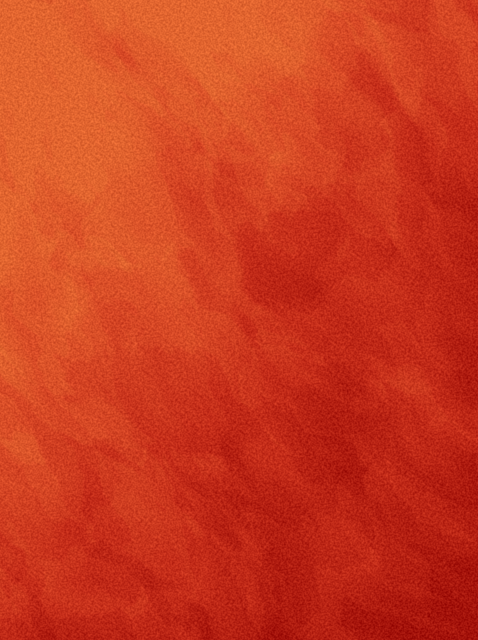
This texture is drawn by a Shadertoy shader. Its source:

```glsl
// Red and orange painted wash: a diagonal tone gradient from upper left to
// lower right, broken up by slanted brush streaks and soft-edged dabs made
// of warped gradient noise, then covered with a fine paper grain.

vec2 randomGradient(ivec2 cell) {
    uint h = uint(cell.x) * 1597334677u ^ uint(cell.y) * 3812015801u;
    h = (h ^ (h >> 15)) * 2246822519u;
    h = (h ^ (h >> 13)) * 3266489917u;
    float angle = float((h ^ (h >> 16)) & 65535u) / 65536.0 * 6.2832;
    return vec2(cos(angle), sin(angle));
}

float gradientNoise(vec2 p) {
    ivec2 i = ivec2(floor(p));
    vec2 f = fract(p);
    vec2 w = f * f * f * (f * (f * 6.0 - 15.0) + 10.0);
    float a = dot(randomGradient(i), f);
    float b = dot(randomGradient(i + ivec2(1, 0)), f - vec2(1, 0));
    float c = dot(randomGradient(i + ivec2(0, 1)), f - vec2(0, 1));
    float d = dot(randomGradient(i + ivec2(1, 1)), f - vec2(1, 1));
    return mix(mix(a, b, w.x), mix(c, d, w.x), w.y);
}

float fbm(vec2 p) {
    float sum = 0.0, amplitude = 1.0;
    for (int i = 0; i < 5; i++) {
        sum += amplitude * gradientNoise(p);
        p = mat2(1.6, 1.2, -1.2, 1.6) * p + 7.3;
        amplitude *= 0.48;
    }
    return sum;
}

// Overlapping dabs, each layer with a fairly crisp rim that fades inward
float brushDabs(vec2 stroke) {
    float sum = 0.0;
    for (int i = 0; i < 4; i++) {
        float k = float(i);
        vec2 q = stroke * vec2(4.2, 2.0) * (1.0 + 0.35 * k) + 13.7 * k;
        float shape = fbm(q);
        float rim = smoothstep(0.0, 0.07, shape);
        float fade = 1.0 - smoothstep(0.05, 0.6, shape);
        sum += (rim * fade - 0.3) * (mod(k, 2.0) < 0.5 ? -1.0 : 1.0);
    }
    return sum;
}

vec3 washColour(float tone) {
    vec3 colour = mix(vec3(0.64, 0.07, 0.04), vec3(0.77, 0.175, 0.10), clamp(tone / 0.37, 0.0, 1.0));
    colour = mix(colour, vec3(0.845, 0.29, 0.15), clamp((tone - 0.37) / 0.32, 0.0, 1.0));
    return mix(colour, vec3(0.885, 0.395, 0.185), clamp((tone - 0.69) / 0.31, 0.0, 1.0));
}

void mainImage(out vec4 fragColor, in vec2 fragCoord) {
    vec2 uv = fragCoord / iResolution.xy;
    vec2 p = fragCoord / iResolution.y;

    // Stroke space: x runs across the brush direction, y along it
    vec2 warp = vec2(fbm(p * 3.0 + 2.1), fbm(p * 3.0 + 9.4));
    vec2 bent = p + 0.05 * warp;
    vec2 stroke = vec2(dot(bent, vec2(0.8, 0.6)), dot(bent, vec2(0.6, -0.8)));

    // Broad light, darker along the bottom edge and the right side
    float tone = 0.53 + 0.62 * (uv.y - 0.5) - 0.58 * (uv.x - 0.5);
    tone -= 0.14 * (1.0 - smoothstep(0.0, 0.3, uv.y)) * (1.0 - uv.x);

    // Soft streaks, dabs and faint dry-brush marks
    tone += 0.24 * fbm(stroke * vec2(5.5, 2.2) + 4.6);
    tone += 0.09 * brushDabs(stroke);
    tone += 0.05 * fbm(stroke * vec2(24.0, 7.0) + 31.0);

    // Fine grain at two sizes
    vec2 tilted = mat2(0.8, 0.6, -0.6, 0.8) * p;
    float grain = gradientNoise(tilted * 330.0) + 0.6 * gradientNoise(tilted * 190.0 + 50.0);

    vec3 colour = washColour(tone) + grain * vec3(0.11, 0.09, 0.06);
    fragColor = vec4(clamp(colour, 0.0, 1.0), 1.0);
}
```
